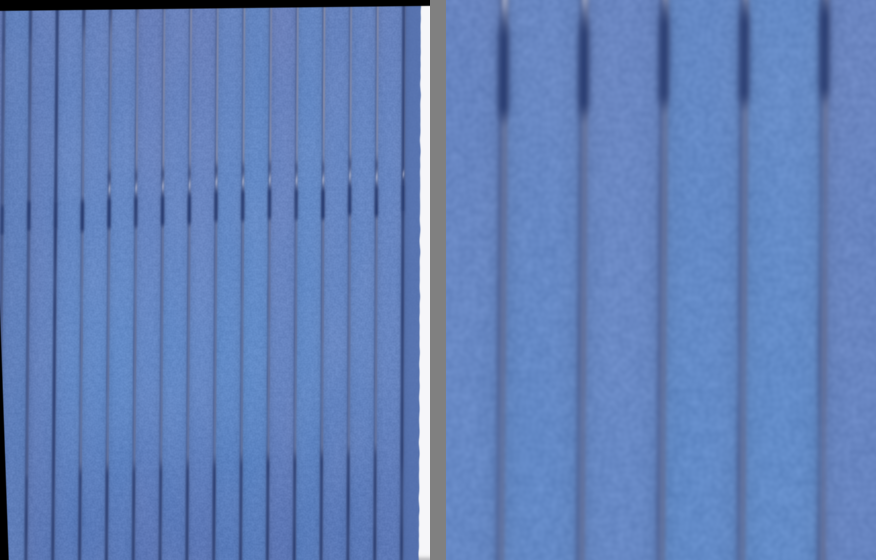
Left, the full canvas; right, a detail of the centre.
A WebGL 2 fragment shader for this pattern:

```glsl
#version 300 es
precision highp float;
// Blue ribbed metal sheet: sixteen upright grooves, slightly tilted, split the
// canvas into panels. Each groove is a pale seam with dark shadowed stretches;
// gradient noise adds wear and mottling. A white strip and black rim frame it.
uniform vec2 u_resolution;
out vec4 fragColor;

float hash(float n) {
  return fract(sin(n * 91.73) * 4375.85);
}

vec2 gradient(vec2 cell) {
  float angle = 6.2832 * fract(sin(dot(cell, vec2(127.1, 311.7))) * 4375.85);
  return vec2(cos(angle), sin(angle));
}

float gradientNoise(vec2 p) {
  vec2 i = floor(p), f = fract(p);
  vec2 u = f * f * (3.0 - 2.0 * f);
  vec2 e = vec2(0.0, 1.0);
  return mix(
    mix(dot(gradient(i), f), dot(gradient(i + e.yx), f - e.yx), u.x),
    mix(dot(gradient(i + e.xy), f - e.xy), dot(gradient(i + e.yy), f - e.yy), u.x),
    u.y);
}

// Soft bump of the given half width around zero
float bump(float d, float halfWidth) {
  return exp(-d * d / (halfWidth * halfWidth));
}

void main() {
  vec2 p = gl_FragCoord.xy / u_resolution;
  vec2 pixel = 1.0 / u_resolution;

  // Groove coordinates: spacing and offset drift slightly with height
  float s = (p.x - mix(-0.002, 0.0095, p.y)) / mix(0.0624, 0.062, p.y);
  float groove = floor(s + 0.5);
  float d = (s - groove) * 0.0622;
  float panel = floor(s);

  // Painted panels: brighter in the lower middle, mauve to the left and top
  vec3 color = mix(vec3(0.358, 0.475, 0.722), vec3(0.405, 0.53, 0.765),
                   smoothstep(0.0, 0.4, p.y));
  color += vec3(-0.015, 0.02, 0.025) * bump(length(p - vec2(0.36, 0.33)), 0.28);
  color = mix(color, vec3(0.385, 0.475, 0.705), 0.75 * (1.0 - smoothstep(0.0, 0.2, p.x)));
  color = mix(color, vec3(0.405, 0.50, 0.73), 0.5 * smoothstep(0.7, 1.0, p.y));
  color += vec3(0.012, -0.012, -0.014) * (hash(panel + 3.0) - 0.5) * 2.0;
  color += vec3(0.022, 0.012, 0.006) * gradientNoise(p * vec2(14.0, 9.0));
  color += 0.025 * gradientNoise(p * vec2(90.0, 117.0));
  color += 0.03 * gradientNoise(p * vec2(210.0, 273.0));
  color = mix(color, vec3(0.32, 0.42, 0.66), 0.7 * smoothstep(14.85, 15.1, s));
  color *= 1.0 - 0.05 * bump(d, 0.012);

  // Pale seam with a shaded left edge, more worn toward the upper right
  float wear = gradientNoise(vec2(groove * 7.3, p.y * 14.0));
  float bare = smoothstep(0.55, 0.75, p.y) * smoothstep(2.0, 7.0, groove);
  color = mix(color, vec3(0.29, 0.37, 0.57),
              (0.62 + 0.25 * wear) * bump(d + 0.0018, 0.0032));
  color = mix(color, mix(vec3(0.39, 0.44, 0.60), vec3(0.53, 0.55, 0.66), bare),
              (0.65 + 0.3 * wear) * bump(d - 0.0012, 0.0029));

  // Shadowed stretches: a knot above the middle, the foot, and the top at left
  float y = p.y - (0.610 + 0.0024 * groove) - 0.006 * (hash(groove) - 0.5);
  float knot = smoothstep(-0.036, -0.02, y) * (1.0 - smoothstep(0.018, 0.04, y));
  float nick = 0.6 * bump(y - 0.064, 0.013) * step(3.5, groove);
  float footTop = 0.154 + 0.0032 * groove;
  float foot = 0.85 * (1.0 - smoothstep(footTop - 0.02, footTop + 0.015, p.y));
  float headEnd = 0.89 + 0.017 * groove;
  float head = 0.65 * smoothstep(headEnd - 0.03, headEnd + 0.04, p.y);
  float whole = groove == 2.0 || groove == 15.0 ? 0.85 : groove < 2.0 ? 0.4 : 0.0;
  float shadow = max(max(max(knot, nick), max(foot, head)), whole);
  shadow *= 0.93 + 0.3 * wear;
  color = mix(color, vec3(0.17, 0.25, 0.46),
              clamp(shadow, 0.0, 1.0) * bump(d, 0.0040 + 0.0008 * knot));

  // Glints where the knot meets the bare seam
  float glint = bump(y - 0.043, 0.007) * bump(d - 0.0005 - 0.07 * (y - 0.043), 0.0027);
  color = mix(color, vec3(0.62, 0.66, 0.78), 0.7 * glint * step(3.5, groove));

  // White strip at the right
  float stripEdge = mix(0.974, 0.9785, p.y) + 0.002 * gradientNoise(vec2(3.0, p.y * 50.0));
  vec3 white = vec3(0.965, 0.965, 0.975) - 0.2 * bump(p.y, 0.006);
  color = mix(color, white, smoothstep(-0.0025, 0.0025, p.x - stripEdge));

  // Black rim: sloping top edge and a thin wedge at the lower left
  float top = p.y - (0.9805 + 0.009 * p.x);
  float wedge = 0.0203 - 0.0455 * p.y - p.x;
  float rim = max(smoothstep(-pixel.y, pixel.y, top),
                  smoothstep(-pixel.x, pixel.x, wedge));
  fragColor = vec4(mix(color, vec3(0.0), rim), 1.0);
}
```
